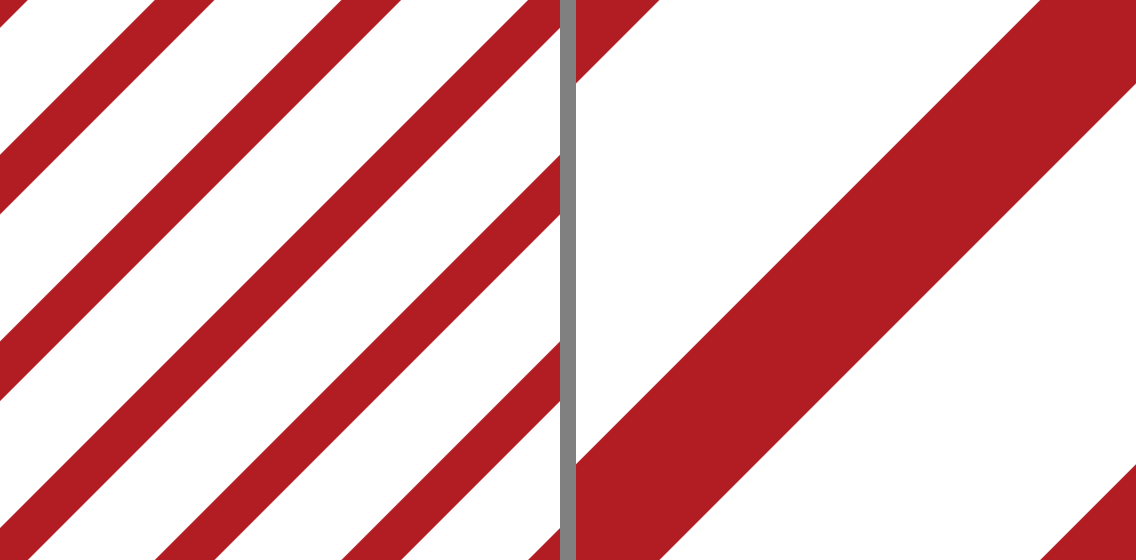
Left: the whole. Right: its middle third, enlarged.
Give the GLSL for this pattern, as a Shadertoy shader.

```glsl
#define REPEATS 3.0
#define STRIPE_SHARE 0.32
#define STRIPE_SHIFT -0.011
#define EDGE_PIXELS 0.75
#define STRIPE_COLOR vec3(0.695, 0.114, 0.137)
#define GROUND_COLOR vec3(1.0)

// Signed distance to the nearest stripe edge, in repeats; negative inside
float stripeDistance(vec2 uv) {
    float phase = REPEATS * (uv.x - uv.y) - STRIPE_SHIFT;
    float fromCenter = abs(fract(phase + 0.5) - 0.5);
    return fromCenter - 0.5 * STRIPE_SHARE;
}

void mainImage(out vec4 fragColor, in vec2 fragCoord) {
    vec2 uv = fragCoord / iResolution.xy;

    // One pixel measured across the diagonal, in repeats
    float pixel = length(REPEATS / iResolution.xy);
    float softness = EDGE_PIXELS * pixel;

    float coverage = 1.0 - smoothstep(-softness, softness, stripeDistance(uv));
    fragColor = vec4(mix(GROUND_COLOR, STRIPE_COLOR, coverage), 1.0);
}
```
